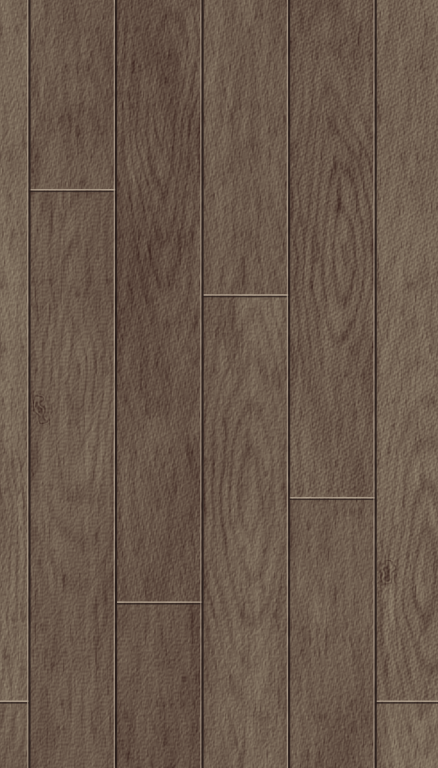
Give the GLSL for this texture, as a Shadertoy shader.

```glsl
#define PLANK_WIDTH 0.1127
#define FIRST_SEAM 0.0384
#define SEAM_WIDTH 0.0027
#define LIP_WIDTH 0.0019
#define RING_FREQ 560.0
#define RING_DEPTH 0.50
#define GRAIN_DEPTH 0.70
#define RELIEF_DEPTH 0.85
#define WOOD_DARK vec3(0.36, 0.285, 0.242)
#define WOOD_LIGHT vec3(0.51, 0.45, 0.38)
#define GROOVE_COLOR vec3(0.16, 0.115, 0.105)
#define LIP_COLOR vec3(0.70, 0.64, 0.57)

// Per column: joint height, tone, heart height, knot height (-1 = none)
const vec4 COLUMNS[5] = vec4[5](
    vec4(0.087, 0.68, 0.25, 0.255),
    vec4(0.753, 0.38, 0.52, 0.466),
    vec4(0.216, 0.24, 0.86, -1.0),
    vec4(0.616, 0.50, 0.36, -1.0),
    vec4(0.352, 0.40, 0.67, -1.0));

float hash(vec2 p) {
    return fract(sin(dot(p, vec2(127.1, 311.7))) * 43758.5453);
}

float noise(vec2 p) {
    vec2 i = floor(p), f = fract(p);
    f = f * f * (3.0 - 2.0 * f);
    return mix(mix(hash(i), hash(i + vec2(1, 0)), f.x),
               mix(hash(i + vec2(0, 1)), hash(i + vec2(1, 1)), f.x), f.y);
}

float fbm(vec2 p) {
    float sum = 0.0, amp = 0.5;
    for (int i = 0; i < 4; i++) {
        sum += amp * noise(p);
        p = p * 2.03 + 17.3;
        amp *= 0.5;
    }
    return sum;
}

// Antialiased stripe of width w around d = 0
float stripe(float d, float w, float px) {
    return clamp((0.5 * w - abs(d)) / px + 0.5, 0.0, 1.0);
}

// Fine surface bumps, stretched along the plank
float bumps(vec2 p) {
    return 0.55 * noise(p * vec2(430.0, 210.0)) + 0.45 * noise(p * vec2(480.0, 400.0) + 9.0);
}

// Growth rings around the heart of a plank
float rings(vec2 q, vec2 seed) {
    q.x += 0.026 * (noise(q * vec2(18.0, 9.0) + seed) - 0.5);
    q.x += 0.006 * (noise(q * vec2(70.0, 30.0) + seed) - 0.5);
    float r = length(q * vec2(1.0, 0.2));
    float wave = 0.5 + 0.5 * sin(r * RING_FREQ + 3.0 * noise(q * vec2(20.0, 8.0) + seed));
    float patches = 0.3 + 0.7 * smoothstep(0.2, 0.7, noise(q * vec2(22.0, 9.0) - seed));
    return (pow(wave, 3.0) - 0.3) * patches * exp(-3.5 * abs(q.y));
}

void mainImage(out vec4 fragColor, in vec2 fragCoord) {
    float px = 1.0 / iResolution.y;
    vec2 p = fragCoord * px;

    // Plank layout
    float across = (p.x - FIRST_SEAM) / PLANK_WIDTH + 1.0;
    float column = floor(across);
    float x = across - column;
    vec4 plank = COLUMNS[int(mod(column, 5.0))];
    float jointDist = p.y - plank.x;
    float seamDist = (x - floor(x + 0.5)) * PLANK_WIDTH;
    vec2 seed = vec2(column * 13.7, step(0.0, jointDist) * 29.3);

    // Plank tone and broad stains
    float tone = plank.y + 0.14 * (hash(seed) - 0.5);
    tone += 0.70 * (fbm(p * vec2(14.0, 4.5) + seed) - 0.47);

    // Fine fibres, pores and rings
    tone += GRAIN_DEPTH * (fbm(p * vec2(170.0, 20.0) + seed) - 0.47);
    tone -= 0.35 * smoothstep(0.70, 0.95, noise(p * vec2(330.0, 60.0) + seed));
    vec2 q = vec2((x - 0.55) * PLANK_WIDTH, p.y - plank.z);
    tone -= RING_DEPTH * rings(q, seed);

    // Knot with a pale streak below it
    vec2 k = vec2((x - 0.12) * PLANK_WIDTH, p.y - plank.w);
    float kr = length(k * vec2(1.0, 0.6)) + 0.012 * (noise(k * 130.0 + seed) - 0.5);
    float knotFade = 1.0 - smoothstep(0.004, 0.018, kr);
    tone -= knotFade * (0.25 + 0.4 * sin(kr * 1000.0));
    float streak = exp(-pow((k.x - 0.006) / 0.007, 2.0));
    streak *= smoothstep(-0.17, -0.08, k.y) * (1.0 - smoothstep(-0.04, 0.0, k.y));
    tone += 0.35 * streak * step(0.0, plank.w);

    // Embossed relief lit from the upper left
    vec2 lightStep = vec2(-0.0013, 0.0014);
    tone += RELIEF_DEPTH * (bumps(p + seed) - bumps(p + seed + lightStep));

    // Soft shade along the edges
    tone -= 0.25 * exp(-abs(seamDist) / 0.0035);
    vec3 color = mix(WOOD_DARK, WOOD_LIGHT, tone);

    // End joints: bright lip above a thin groove
    float wear = 0.6 + 0.4 * noise(p * 90.0);
    color = mix(color, GROOVE_COLOR, 0.75 * stripe(jointDist + 0.0022, 0.0020, px));
    color = mix(color, LIP_COLOR, (0.4 + 0.6 * wear) * stripe(jointDist, LIP_WIDTH, px));

    // Long seams: worn lip left of a dark groove
    color = mix(color, LIP_COLOR, 0.85 * wear * stripe(seamDist + 0.0022, LIP_WIDTH, px));
    float depth = 0.8 + 0.2 * noise(p * vec2(40.0, 120.0));
    color = mix(color, GROOVE_COLOR, depth * stripe(seamDist, SEAM_WIDTH, px));

    fragColor = vec4(clamp(color, 0.0, 1.0), 1.0);
}
```
